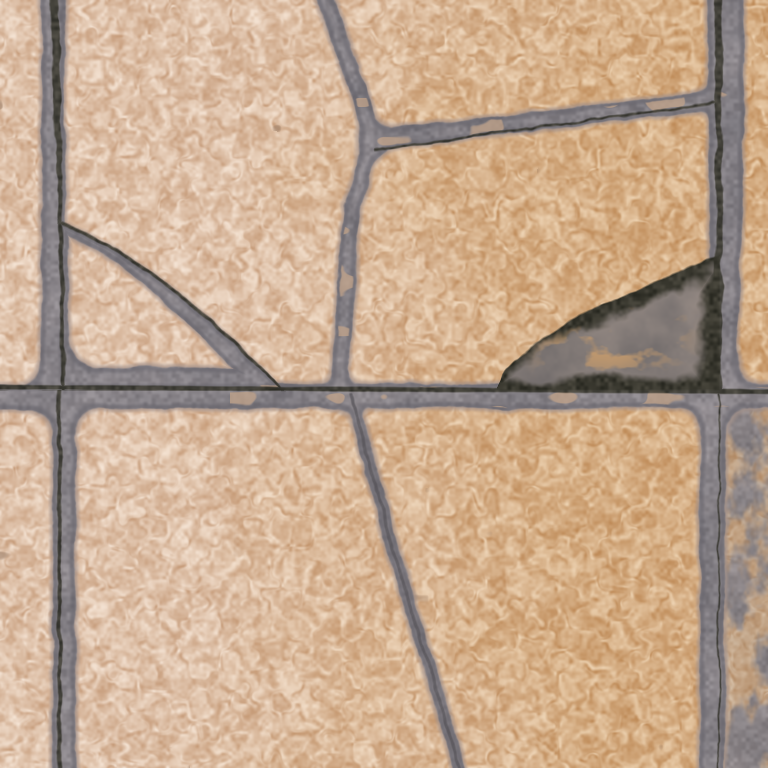
This texture is drawn by a three.js fragment shader. Its source:

```glsl
varying vec2 vUv;

float hash(vec2 p) {
  vec3 h = fract(p.xyx * 0.1031);
  h += dot(h, h.yzx + 33.33);
  return fract((h.x + h.y) * h.z);
}

float noise(vec2 p) {
  vec2 i = floor(p), f = fract(p);
  f = f * f * (3.0 - 2.0 * f);
  return mix(mix(hash(i), hash(i + vec2(1, 0)), f.x),
             mix(hash(i + vec2(0, 1)), hash(i + vec2(1, 1)), f.x), f.y);
}

float fbm(vec2 p) {
  float sum = 0.0, amp = 0.5;
  for (int i = 0; i < 4; i++) {
    sum += amp * noise(p);
    p = p * 2.03 + 17.3;
    amp *= 0.5;
  }
  return sum / 0.9375;
}

float segment(vec2 p, vec2 a, vec2 b) {
  vec2 ab = b - a;
  return length(p - a - ab * clamp(dot(p - a, ab) / dot(ab, ab), 0.0, 1.0));
}

float smin(float a, float b, float k) {
  float h = max(k - abs(a - b), 0.0) / k;
  return min(a, b) - h * h * k * 0.25;
}

float cover(float d) { return 1.0 - smoothstep(-0.0015, 0.0015, d); }

// Speckled glaze, paler on the left and more ochre on the right
vec3 tileColor(vec2 p) {
  float warm = smoothstep(0.2, 0.85, p.x + 0.35 * (fbm(p * 5.0) - 0.5));
  vec3 glaze = mix(vec3(0.87, 0.755, 0.66), vec3(0.835, 0.68, 0.515), warm);
  vec2 warp = vec2(noise(p * 75.0), noise(p * 75.0 + 40.0));
  float grain = noise(p * 115.0 + warp * 2.5) - 0.5;
  float fine = noise(p * 210.0 + 9.0) - 0.5;
  glaze += (grain * 0.2 + fine * 0.09) * vec3(0.65, 1.0, 1.25);
  float fleck = smoothstep(0.93, 0.99, noise(p * 36.0 + 5.0)) * step(0.8, noise(p * 7.0));
  return mix(glaze, vec3(0.55, 0.43, 0.34), fleck * 0.5);
}

void main() {
  vec2 p = vUv;
  vec2 q = p + 0.008 * (vec2(fbm(p * 32.0), fbm(p * 32.0 + 60.0)) - 0.5);
  float upper = step(0.492, p.y);
  float mottle = fbm(p * 24.0);
  float grit = noise(p * 190.0);

  // Straight joints, rounded where they meet
  float leftJoint = abs(q.x - mix(0.084, 0.069, upper)) - 0.015;
  float rightJoint = abs(q.x - mix(0.928, 0.945, upper))
                   - mix(0.016, 0.015 + 0.008 * smoothstep(0.55, 0.75, p.y), upper);
  float crossJoint = abs(q.y - 0.484) - 0.016;
  float grout = smin(min(leftJoint, rightJoint), crossJoint, 0.035);

  // Branching cracks
  float crack = segment(q, vec2(0.417, 1.02), vec2(0.452, 0.92)) - 0.010;
  crack = min(crack, segment(q, vec2(0.452, 0.92), vec2(0.488, 0.818)) - 0.011);
  crack = smin(crack, segment(q, vec2(0.488, 0.818), vec2(0.94, 0.871)) - 0.012, 0.02);
  crack = smin(crack, segment(q, vec2(0.484, 0.81), vec2(0.458, 0.73)) - 0.010, 0.02);
  crack = min(crack, segment(q, vec2(0.458, 0.73), vec2(0.441, 0.49)) - 0.011);
  float lowerCrack = min(segment(q, vec2(0.456, 0.487), vec2(0.527, 0.232)),
                         segment(q, vec2(0.527, 0.232), vec2(0.602, -0.01)));
  grout = smin(grout, min(crack, lowerCrack - 0.0075), 0.015);

  // Broken corner shard on the left
  float sx = p.x - 0.08;
  float shardEdge = (0.711 - 0.45 * sx - 1.1 * sx * sx - q.y) / 1.25;
  float inShard = max(max(-shardEdge, 0.078 - p.x), 0.494 - p.y);
  float shardWidth = 0.005 + 0.009 * smoothstep(0.08, 0.33, p.x);
  float bed = smin(q.y - 0.522, q.x - 0.088 - 0.05 * max(0.62 - p.y, 0.0), 0.04);
  bed = min(bed, abs(shardEdge - shardWidth) - shardWidth);
  grout = min(grout, max(bed, inShard));

  // Missing corner on the right
  float arc = 0.492 + 0.17 * pow(max((q.x - 0.647) / 0.28, 0.0), 0.6);
  float depth = (arc - q.y) / 1.3;
  float chip = max(max(-depth, p.x - 0.937), 0.492 - p.y);

  // Tiles, with a stained one at lower right
  vec3 color = tileColor(p);
  vec3 mortar = mix(vec3(0.44, 0.43, 0.455), vec3(0.61, 0.585, 0.60), mottle);
  mortar += (grit - 0.5) * 0.10;
  float stained = cover(0.943 - p.x) * cover(p.y - 0.492);
  float stain = smoothstep(0.66, 0.42, fbm(p * vec2(28.0, 20.0) + 3.0));
  color = mix(color, mortar, stained * (0.25 + 0.7 * stain));

  // Grout with a dirty rim and crumbs of glaze
  color = mix(color, vec3(0.64, 0.57, 0.54), 0.75 * (1.0 - smoothstep(0.0, 0.007, grout)));
  float rim = smoothstep(0.006, 0.0, abs(grout + 0.003));
  mortar = mix(mortar, vec3(0.40, 0.39, 0.42), rim * 0.55);
  float crumbs = smoothstep(0.72, 0.80, noise(p * vec2(34.0, 60.0) + 11.0))
               * step(0.3, p.x) * cover(min(crossJoint, crack) + 0.004);
  mortar = mix(mortar, vec3(0.76, 0.64, 0.54), crumbs * 0.75);
  color = mix(color, mortar, cover(grout));

  // Chip floor: grey bed, tan remnants, damp moss round the edge
  vec3 moss = mix(vec3(0.15, 0.15, 0.12), vec3(0.29, 0.28, 0.24), grit);
  vec3 chipFloor = mix(vec3(0.43, 0.41, 0.41), vec3(0.62, 0.57, 0.54), mottle);
  float remnant = smoothstep(0.50, 0.62, fbm(p * vec2(22.0, 34.0) + 8.0));
  chipFloor = mix(chipFloor, vec3(0.74, 0.59, 0.43),
                  remnant * smoothstep(0.11, 0.03, length((p - vec2(0.79, 0.565)) * vec2(0.8, 1.3))));
  float damp = min(min(depth - 0.008, p.y - 0.503), 0.922 - p.x + 0.15 * (p.y - 0.56));
  chipFloor = mix(moss, chipFloor, smoothstep(-0.004, 0.012, damp - 0.04 * (mottle - 0.45)));
  color = mix(color, chipFloor, cover(chip));

  // Dark open gaps along joints and cracks
  float leftLine = abs(q.x - mix(0.078, 0.083 - 0.024 * (p.y - 0.5), upper))
                 - 0.0025 - 0.005 * upper * smoothstep(0.74, 0.86, p.y) * mottle;
  float rightLine = abs(q.x - 0.936) - mix(0.001, 0.0025 + 0.004 * mottle, upper);
  float crossLine = abs(p.y - 0.496 + 0.006 * p.x) - 0.0018 - 0.002 * mottle;
  float armLine = segment(q, vec2(0.49, 0.806), vec2(0.937, 0.867)) - 0.0015;
  float shardLine = max(abs(shardEdge) - 0.002, inShard - 0.003);
  float gap = min(min(leftLine, rightLine), min(crossLine, min(armLine, shardLine)));
  color = mix(color, moss, 0.88 * cover(gap));
  color = mix(color, vec3(0.31, 0.30, 0.32), 0.65 * cover(lowerCrack - 0.002));

  gl_FragColor = vec4(clamp(color, 0.0, 1.0), 1.0);
}
```
